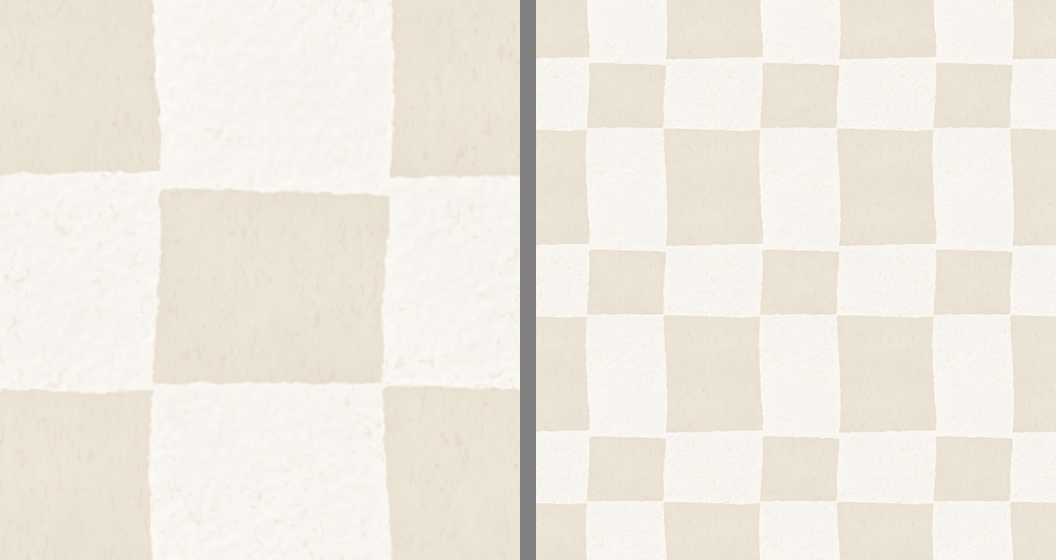
Left: one tile. Right: repeated 3 by 3.
Give the GLSL for this pattern, as a Shadertoy shader.

```glsl
const float TAU = 6.2831853;

float hash(vec2 p, float seed) {
    return fract(sin(dot(p, vec2(127.1, 311.7)) + seed * 17.3) * 43758.5453);
}

// Value noise on a whole number of cells, wrapping at the canvas edges
float wrapNoise(vec2 uv, vec2 cells, float seed) {
    vec2 p = uv * cells;
    vec2 i = floor(p);
    vec2 f = fract(p);
    f = f * f * (3.0 - 2.0 * f);
    vec2 a = mod(i, cells);
    vec2 b = mod(i + 1.0, cells);
    return mix(mix(hash(a, seed), hash(vec2(b.x, a.y), seed), f.x),
               mix(hash(vec2(a.x, b.y), seed), hash(b, seed), f.x), f.y);
}

// Layered noise, centred on zero
float wrapFbm(vec2 uv, vec2 cells, float seed) {
    float sum = 0.0;
    float weight = 0.5;
    for (int k = 0; k < 4; k++) {
        sum += weight * (wrapNoise(uv, cells, seed + float(k)) - 0.5);
        cells *= 2.0;
        weight *= 0.55;
    }
    return sum;
}

// Negative between the two limits
float band(float x, float low, float high) {
    return max(low - x, x - high);
}

// Signed distance to the flat squares of the checker, negative inside
float flatSquares(vec2 uv, float aspect) {
    float left = 0.298 + 0.010 * sin(TAU * (uv.y - 0.4));
    float right = 0.746 + 0.011 * sin(TAU * (uv.y - 0.6));
    float sway = sin(TAU * uv.x);
    float column = band(uv.x, left, right) * aspect;
    float innerRow = band(uv.y, 0.315, 0.659 - 0.026 * (uv.x - 0.52));
    float outerRow = band(uv.y, 0.305 - 0.004 * sway, 0.689 + 0.005 * sway);
    return min(max(column, innerRow), max(-column, -outerRow));
}

// Side-lit relief of the long pile
float pileRelief(vec2 uv, vec2 cells, float seed) {
    vec2 lightStep = vec2(-0.35, 0.45) / cells;
    return wrapFbm(uv, cells, seed) - wrapFbm(uv + lightStep, cells, seed);
}

vec3 plushColor(vec2 uv, float edge) {
    vec2 bend = vec2(wrapNoise(uv, vec2(38.0, 42.0), 3.0),
                     wrapNoise(uv, vec2(42.0, 38.0), 5.0)) - 0.5;
    vec2 q = uv + bend * 0.016;
    float relief = pileRelief(q, vec2(56.0, 64.0), 7.0);
    float patches = smoothstep(0.35, 0.8, wrapNoise(uv, vec2(9.0, 10.0), 11.0));
    float gaps = smoothstep(0.68, 0.98, wrapNoise(q, vec2(105.0, 88.0), 13.0));
    vec3 color = vec3(0.972, 0.956, 0.936);
    color += 0.035 * relief + 0.014 * wrapFbm(uv, vec2(6.0, 7.0), 15.0);
    color -= vec3(0.030, 0.037, 0.046) * gaps * (0.25 + 0.75 * patches);
    // Raised pale rim
    return color + vec3(0.013, 0.015, 0.017) * exp(-edge / 0.014);
}

vec3 flatColor(vec2 uv, float edge) {
    vec2 q = uv + vec2(0.006 * (wrapNoise(uv, vec2(24.0, 30.0), 21.0) - 0.5), 0.0);
    float fibre = wrapNoise(q, vec2(170.0, 72.0), 23.0);
    float clusters = wrapNoise(uv, vec2(13.0, 11.0), 25.0);
    float nap = wrapFbm(q, vec2(64.0, 30.0), 27.0);
    vec3 color = vec3(0.923, 0.891, 0.836);
    color += 0.022 * wrapFbm(uv, vec2(5.0, 6.0), 31.0) + 0.018 * nap;
    color -= vec3(0.024, 0.027, 0.030) * smoothstep(0.66, 1.0, fibre) * (0.3 + clusters);
    color += 0.008 * smoothstep(0.7, 1.0, 1.0 - fibre);
    // Faint shade under the overhanging pile
    return color - vec3(0.012, 0.014, 0.018) * exp(-edge / 0.012);
}

void mainImage(out vec4 fragColor, in vec2 fragCoord) {
    vec2 uv = fragCoord / iResolution.xy;
    float aspect = iResolution.x / iResolution.y;

    // Ragged tufts along the borders
    float tufts = 0.010 * wrapFbm(uv, vec2(26.0, 28.0), 41.0)
                + 0.005 * (wrapNoise(uv, vec2(95.0, 104.0), 47.0) - 0.5);
    float dist = flatSquares(uv, aspect) + tufts;

    float softness = max(0.0035, 1.0 / iResolution.y);
    float plush = smoothstep(-softness, softness, dist);
    vec3 color = mix(flatColor(uv, max(-dist, 0.0)),
                     plushColor(uv, max(dist, 0.0)), plush);
    fragColor = vec4(clamp(color, 0.0, 1.0), 1.0);
}
```
